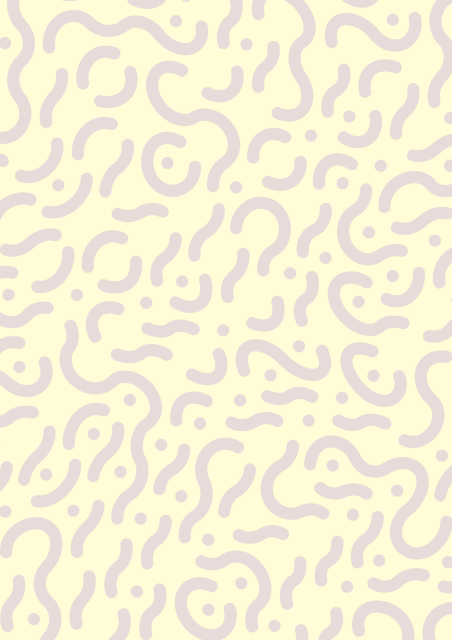
A Shadertoy shader for this pattern:

```glsl
// Rounded squiggles and dots in pale mauve on cream.
// Quarter arcs on randomly flipped tiles join into curls and waves, cut at some
// tile edges; dots sit on tile corners, and layered sines bend the grid.

float hash(vec2 p) {
    vec3 q = fract(p.xyx * vec3(0.1031, 0.1130, 0.0973));
    q += dot(q, q.yzx + 33.33);
    return fract((q.x + q.y) * q.z);
}

// Rotated, slightly stretched grid with a smooth bend
vec2 gridSpace(vec2 p) {
    p += 0.017 * sin(p.yx * vec2(12.0, 10.0) + vec2(0.7, 2.1));
    p += 0.006 * sin(p.yx * vec2(19.0, 21.0) + vec2(4.0, 1.3));
    float angle = 0.65;
    p = mat2(cos(angle), -sin(angle), sin(angle), cos(angle)) * p;
    return p * vec2(13.9, 11.8) + 40.0;
}

// Turns small grid offsets at p back into canvas offsets
mat2 gridToCanvas(vec2 p) {
    vec2 e = vec2(0.004, 0.0);
    vec2 alongX = gridSpace(p + e.xy) - gridSpace(p - e.xy);
    vec2 alongY = gridSpace(p + e.yx) - gridSpace(p - e.yx);
    return inverse(mat2(alongX, alongY) / (2.0 * e.x));
}

// Angle trimmed from an arc at a flat edge; negative where the stroke runs on
float edgeTrim(vec2 edge) {
    bool alternate = mod(edge.x + edge.y, 2.0) < 0.5;
    bool isCut = alternate || hash(edge + 17.0) < 0.45;
    return isCut ? mix(0.47, 0.64, hash(edge + 26.0)) : -0.15;
}

// Canvas distance to the nearest stroke or dot centre
float centreDistance(vec2 p) {
    vec2 q = gridSpace(p);
    mat2 toCanvas = gridToCanvas(p);
    vec2 tile = floor(q), local = q - tile;

    // Choose the nearer of the two opposite corners carrying an arc
    vec2 corner = vec2(step(0.4, hash(tile + 3.7)), 0.0);
    if (distance(local, corner) > distance(local, 1.0 - corner)) corner = 1.0 - corner;
    vec2 side = 1.0 - 2.0 * corner;
    vec2 fromCorner = (local - corner) * side;

    // Only flat edges are cut, so every stroke spans at least two arcs
    float first = edgeTrim(vec2(tile.x, tile.y + corner.y));
    float last = 1.72;
    float angle = clamp(atan(fromCorner.y, fromCorner.x), first, last);

    // Slide along the arc to the point nearest on the canvas
    for (int i = 0; i < 3; i++) {
        vec2 spoke = vec2(cos(angle), sin(angle));
        vec2 tangent = toCanvas * (side * 0.5 * vec2(-spoke.y, spoke.x));
        vec2 offset = toCanvas * (side * (fromCorner - 0.5 * spoke));
        angle = clamp(angle + dot(offset, tangent) / dot(tangent, tangent), first, last);
    }
    vec2 arcPoint = 0.5 * vec2(cos(angle), sin(angle));
    float d = length(toCanvas * (side * (fromCorner - arcPoint)));

    // Scattered dots, nudged off the tile corners
    vec2 node = floor(q + 0.5);
    if (hash(node + 71.0) < 0.38) {
        vec2 nudge = vec2(hash(node + 83.0), hash(node + 97.0)) - 0.5;
        d = min(d, length(toCanvas * (q - node - 0.12 * nudge)));
    }
    return d;
}

void mainImage(out vec4 fragColor, in vec2 fragCoord) {
    float pixel = 1.0 / iResolution.y;
    float d = centreDistance(fragCoord * pixel) - 0.0095;
    float ink = 1.0 - smoothstep(-0.7 * pixel, 0.7 * pixel, d);
    vec3 cream = vec3(1.0, 0.988, 0.843);
    vec3 mauve = vec3(0.910, 0.859, 0.851);
    fragColor = vec4(mix(cream, mauve, ink), 1.0);
}
```
